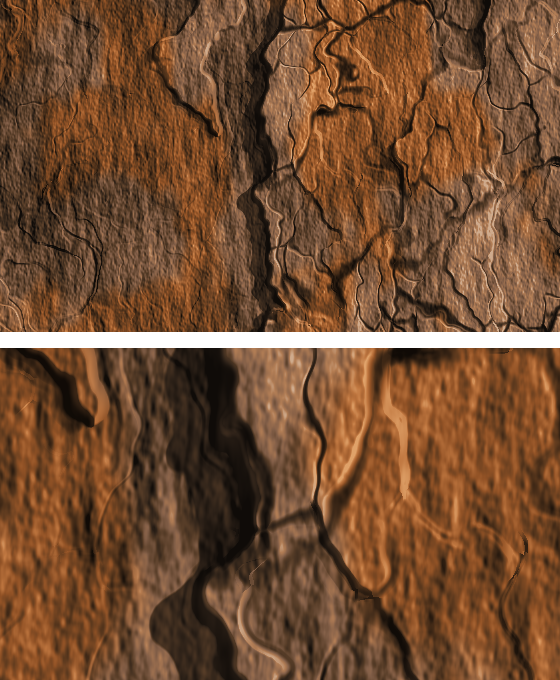
Top, the full canvas; bottom, a detail of the centre.
Reproduce this texture procedurally as a Shadertoy shader.

```glsl
// Weathered pine bark: warped, stretched Voronoi plates form a relief with a raised
// right side. The relief is lit from the upper right, with cast shadows, cracks and
// fibrous grain, and the resulting tone is coloured through a brown ramp.

const vec3 SOOT  = vec3(0.18, 0.13, 0.09);
const vec3 UMBER = vec3(0.35, 0.24, 0.15);
const vec3 TAN   = vec3(0.52, 0.37, 0.27);
const vec3 RUST  = vec3(0.54, 0.34, 0.19);
const vec3 OCHRE = vec3(0.71, 0.49, 0.32);
const vec3 CREAM = vec3(0.83, 0.67, 0.53);

const vec2  LIGHT_DIR   = vec2(0.86, 0.51);
const float LIGHT_SLOPE = 0.55;
const float LIGHT_GAIN  = 0.25;
const float BASE_TONE   = 0.47;
const float LEDGE_X     = 0.83;              // where the raised side begins
const vec2  BIG_PLATES   = vec2(4.6, 2.3);   // plates per canvas height
const vec2  SMALL_PLATES = vec2(10.0, 4.2);
const vec2  FIBRES       = vec2(62.0, 20.0);
const vec2  SPECKS       = vec2(165.0, 115.0);

float hash(vec2 p) {
    vec3 q = fract(p.xyx * 0.1031);
    q += dot(q, q.yzx + 33.33);
    return fract((q.x + q.y) * q.z);
}

float noise(vec2 p) {
    vec2 i = floor(p), f = fract(p);
    f = f * f * (3.0 - 2.0 * f);
    return mix(mix(hash(i), hash(i + vec2(1, 0)), f.x),
               mix(hash(i + vec2(0, 1)), hash(i + vec2(1, 1)), f.x), f.y);
}

float fbm(vec2 p) {
    float sum = 0.0, amp = 0.53;
    for (int i = 0; i < 4; i++) {
        sum += amp * noise(p);
        p = mat2(1.6, 1.2, -1.2, 1.6) * p + 11.3;
        amp *= 0.5;
    }
    return sum;
}

// Plate level (x) and distance to the nearest seam (y)
vec2 plates(vec2 p) {
    vec2 base = floor(p);
    float near = 9.0, next = 9.0, nearId = 0.0, nextId = 0.0;
    for (int j = -1; j <= 1; j++)
    for (int i = -1; i <= 1; i++) {
        vec2 cell = base + vec2(i, j);
        vec2 seed = vec2(hash(cell + 3.7), hash(cell + 51.2));
        float d = length(cell + 0.1 + 0.8 * seed - p);
        float id = hash(cell + 87.4);
        if (d < near) { next = near; nextId = nearId; near = d; nearId = id; }
        else if (d < next) { next = d; nextId = id; }
    }
    float seam = next - near;
    float level = mix(0.5 * (nearId + nextId), nearId, smoothstep(0.0, 0.09, seam));
    return vec2(level, seam);
}

vec2 warp(vec2 p) {
    return p + vec2(0.30, 0.26) * (vec2(fbm(p * 5.0), fbm(p * 5.0 + 37.0)) - 0.5);
}

// Tongue of loose bark hanging from the top edge
float tongue(vec2 q) {
    float halfWidth = 0.095 * sqrt(clamp((q.y - 0.66) * 4.0, 0.0, 1.0));
    return smoothstep(0.0, 0.02, halfWidth - abs(q.x - 0.68 + 0.1 * q.y));
}

// Relief without grain: height, crack depth, plate level, ledge
vec4 relief(vec2 p) {
    vec2 q = warp(p);
    float ledge = smoothstep(-0.012, 0.012, q.x - LEDGE_X);
    float decay = 0.55 * (1.0 - smoothstep(0.25, 0.6, p.x + 0.25 * p.y));
    float rough = max(max(ledge, decay), 0.22);
    vec2 big = plates(q * BIG_PLATES + 4.0);
    vec2 small = plates(q * SMALL_PLATES + 19.0);
    float gaps = smoothstep(0.36, 0.56, noise(p * 7.0 + 5.0));
    float crack = 1.0 - smoothstep(0.01, 0.09, big.y);
    crack = max(crack * mix(0.5, 1.0, gaps), gaps * 0.8 * (1.0 - smoothstep(0.0, 0.10, small.y)));
    float height = 0.045 * ledge + 0.03 * tongue(q)
                 + rough * (0.05 * big.x + 0.024 * small.x - 0.008 * crack);
    return vec4(height, crack * rough, mix(big.x, small.x, 0.4), ledge);
}

float grain(vec2 p) {
    return 0.013 * fbm(p * FIBRES) + 0.0042 * noise(p * SPECKS);
}

vec3 barkRamp(float tone, float rust) {
    vec3 c = SOOT * min(tone / 0.18, 1.0);
    c = mix(c, UMBER, clamp((tone - 0.18) / 0.17, 0.0, 1.0));
    c = mix(c, mix(TAN, RUST, rust), clamp((tone - 0.35) / 0.17, 0.0, 1.0));
    c = mix(c, OCHRE, clamp((tone - 0.52) / 0.19, 0.0, 1.0));
    return mix(c, CREAM, clamp((tone - 0.71) / 0.12, 0.0, 1.0));
}

void mainImage(out vec4 fragColor, in vec2 fragCoord) {
    vec2 p = fragCoord / iResolution.y;
    vec4 bark = relief(p);

    // Slope towards the light
    float stepSize = 0.004;
    vec2 ahead = p + LIGHT_DIR * stepSize;
    float slope = (relief(ahead).x - bark.x + grain(ahead) - grain(p)) / stepSize;

    // Cast shadows
    float cover = 0.0;
    for (int i = 1; i <= 6; i++) {
        float reach = 0.01 * float(i);
        cover = max(cover, relief(p + LIGHT_DIR * reach).x - bark.x - reach * LIGHT_SLOPE);
    }
    float shadow = smoothstep(0.0, 0.022, cover);

    // Tone from regions, plates, fibres and light
    float patches = fbm(p * vec2(4.0, 2.6) + 8.0);
    float pale = exp(-pow((p.x - 1.38) / 0.16, 2.0));
    float tone = BASE_TONE + 0.11 * (bark.w - 0.5) + 0.05 * pale + 0.12 * tongue(warp(p));
    tone += 0.38 * (patches - 0.5) + 0.16 * (bark.z - 0.5) * bark.w;
    tone += 0.45 * (fbm(p * vec2(48.0, 13.0) + 21.0) - 0.5);
    tone -= clamp(slope * LIGHT_GAIN, -0.24, 0.26);
    tone *= (1.0 - 0.55 * shadow) * (1.0 - 0.72 * bark.y);

    // Rust gathers on the raised plates and in scattered stains
    float stain = fbm(p * vec2(5.0, 3.5) + 63.0) + 0.16 * exp(-pow((p.x - 1.06) / 0.24, 2.0));
    float rust = smoothstep(0.46, 0.64, stain);
    vec3 color = barkRamp(clamp(tone, 0.06, 0.9), rust);
    color *= mix(vec3(0.98, 1.0, 1.04), vec3(1.06, 0.95, 0.78), rust);
    fragColor = vec4(color, 1.0);
}
```
